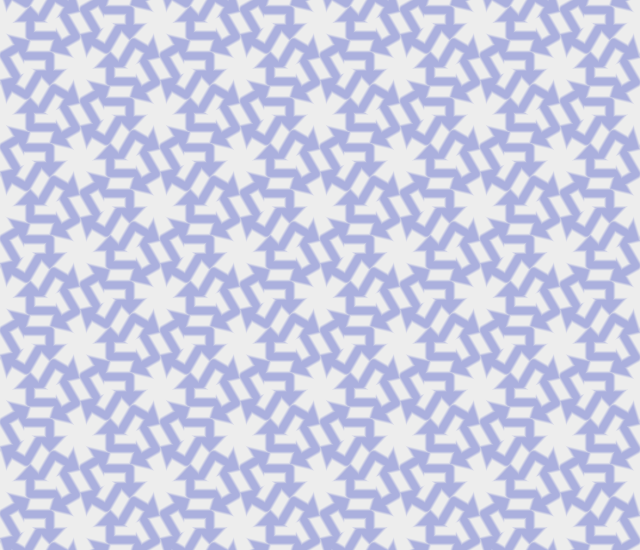
This pattern is drawn by a WebGL 1 fragment shader. Its source:

```glsl
precision highp float;
// Seamless lilac lattice of bent arrows turning around six-pointed stars.
uniform vec2 u_resolution;

const float ROOT3 = 1.7320508;

float segmentDistance(vec2 p, vec2 a, vec2 b) {
  vec2 ab = b - a;
  return length(p - a - ab * clamp(dot(p - a, ab) / dot(ab, ab), 0.0, 1.0));
}

// Arrow east of a star: head pointing up, stem going down, foot going outward.
float arrowDistance(vec2 p) {
  vec2 fromTip = vec2(abs(p.x - 0.327), p.y - 0.19);
  float head = max(0.01 - p.y, dot(fromTip, normalize(vec2(0.18, 0.168))));
  vec2 corner = vec2(0.327, -0.14);
  float stem = segmentDistance(p, vec2(0.327, 0.05), corner);
  float foot = segmentDistance(p, corner, vec2(0.59, -0.14));
  return min(head, min(stem, foot) - 0.049);
}

// Offset from the nearest star of a hexagonal lattice with unit spacing.
vec2 nearestStar(vec2 p) {
  vec2 period = vec2(ROOT3, 1.0);
  vec2 a = mod(p + 0.5 * period, period) - 0.5 * period;
  vec2 b = mod(p, period) - 0.5 * period;
  return dot(a, a) < dot(b, b) ? a : b;
}

void main() {
  // Four repeats across and six down.
  vec2 p = gl_FragCoord.xy / u_resolution * vec2(4.0 * ROOT3, 6.0);
  vec2 q = nearestStar(p - vec2(0.0, 0.75));

  // Six turns of the arrow, each with its half-turn twin from the next star.
  mat2 sixthTurn = mat2(0.5, 0.5 * ROOT3, -0.5 * ROOT3, 0.5);
  vec2 neighbour = vec2(0.5 * ROOT3, -0.5);
  float d = 1.0;
  for (int i = 0; i < 6; i++) {
    d = min(d, min(arrowDistance(q), arrowDistance(neighbour - q)));
    q = sixthTurn * q;
  }

  // Soft printed edge, never narrower than a pixel.
  float softness = max(0.02, 4.5 / u_resolution.y);
  float ink = 1.0 - smoothstep(-softness, softness, d);
  gl_FragColor = vec4(mix(vec3(0.93), vec3(0.67, 0.69, 0.87), ink), 1.0);
}
```
